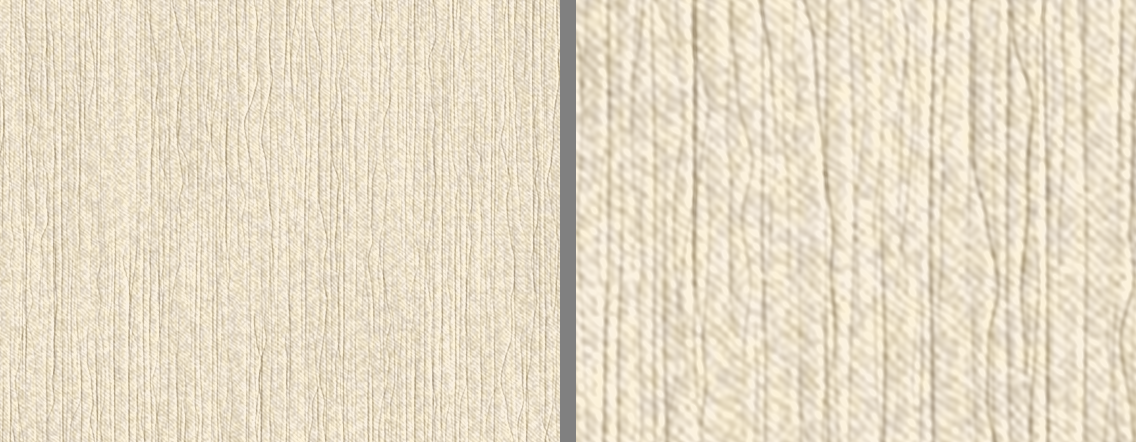
Left: the whole. Right: its middle third, enlarged.
A Shadertoy shader for this texture:

```glsl
#define LIGHT_CREAM vec3(0.975, 0.935, 0.855)
#define CREASE_TAN vec3(0.66, 0.60, 0.495)
#define BASE_TONE 0.83
#define CREASE_DEPTH 0.62
#define CREASE_WIDTH 0.0011
#define RIDGE_LIGHT 0.30
#define GRAIN_SCALE 270.0
#define GRAIN_CONTRAST 0.42
#define TWILL_FREQ vec2(115.0, 140.0)
#define TWILL_CONTRAST 0.10
#define STREAK_CONTRAST 0.16

float hash(vec2 p) {
    return fract(sin(dot(p, vec2(127.1, 311.7))) * 43758.5453);
}

float noise(vec2 p) {
    vec2 cell = floor(p);
    vec2 f = fract(p);
    f = f * f * (3.0 - 2.0 * f);
    float low = mix(hash(cell), hash(cell + vec2(1, 0)), f.x);
    float high = mix(hash(cell + vec2(0, 1)), hash(cell + vec2(1, 1)), f.x);
    return mix(low, high, f.y);
}

// Tone change from one set of wandering vertical folds
float creases(vec2 p, float columns, float wander, float bendFreq, float seed) {
    float width = max(CREASE_WIDTH, 0.5 / iResolution.x);
    float column = floor(p.x * columns);
    float tone = 0.0;
    for (int i = -2; i <= 2; i++) {
        float id = column + float(i);
        float key = id * 7.0 + seed;
        float bend = noise(vec2(key, p.y * bendFreq)) - 0.5;
        bend += 0.35 * (noise(vec2(key + 3.0, p.y * bendFreq * 3.1)) - 0.5);
        float jitter = 0.75 * (hash(vec2(id, seed)) - 0.5);
        float center = (id + 0.5 + jitter + wander * bend) / columns;

        // Folds fade in and out along their length
        float fade = smoothstep(0.2, 0.7, noise(vec2(key + 5.0, p.y * bendFreq * 0.8)));
        float strength = fade * mix(0.45, 1.0, hash(vec2(seed, id)));

        // A dark groove with a lit ridge beside it
        float d = (p.x - center) / width;
        float ridge = (d + 2.6) / 1.4;
        tone += strength * (RIDGE_LIGHT * exp(-0.5 * ridge * ridge)
                          - CREASE_DEPTH * exp(-0.5 * d * d));
    }
    return tone;
}

// Fine woven grain crossed by an uneven diagonal twill
float weave(vec2 p) {
    float grain = noise(p * GRAIN_SCALE * vec2(1.0, 0.85)) - 0.5;
    float phase = dot(p, TWILL_FREQ) + 0.7 * noise(p * 60.0);
    float twill = sin(6.28318 * phase);
    return GRAIN_CONTRAST * grain + TWILL_CONTRAST * twill;
}

void mainImage(out vec4 fragColor, in vec2 fragCoord) {
    vec2 p = fragCoord / iResolution.x;

    float folds = creases(p, 68.0, 0.35, 5.0, 11.0);
    folds += 0.8 * creases(p, 46.0, 1.2, 9.0, 47.0);
    folds += 0.5 * creases(p, 95.0, 0.7, 13.0, 83.0);

    float streaks = STREAK_CONTRAST * (noise(p * vec2(75.0, 6.0)) - 0.5);
    float tone = BASE_TONE + max(folds, -0.62) + streaks + weave(p);
    vec3 color = mix(CREASE_TAN, LIGHT_CREAM, clamp(tone, 0.0, 1.04));

    // Slight shifts between warm and neutral thread
    float warmth = noise(p * vec2(150.0, 70.0) + 31.0) - 0.5;
    color += warmth * vec3(0.008, 0.0, -0.05);

    fragColor = vec4(color, 1.0);
}
```
